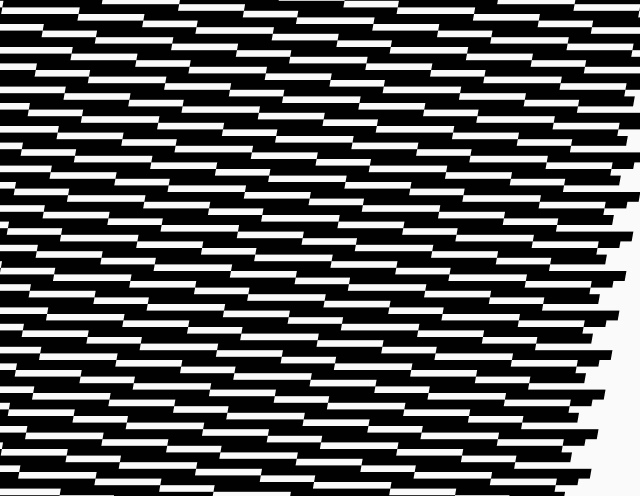
Reproduce this pattern procedurally as a Shadertoy shader.

```glsl
// Slanted stair-step white dashes on black, with a ragged edge on pale ground at right.

const float PERIOD = 30.0;   // width of one three-dash group, in dash heights
const float SPACING = 6.0;   // vertical distance between matching chains

// 1 inside a chain of dashes; each dash sits one row lower than the last
float dashChain(vec2 p) {
    float group = floor(p.x / PERIOD);
    float x = p.x - group * PERIOD;
    float stepDown = step(10.0, x) + step(18.25, x);
    float row = mod(p.y - 3.0 * group - stepDown, SPACING);
    return 1.0 - step(1.0, row);
}

// 1 to the right of the stepped border
float outside(vec2 p) {
    float row = mod(p.y - 3.0, SPACING);
    float border = 90.0 - 1.7 * (step(1.5, row) + step(2.5, row));
    return step(border, p.x);
}

float pattern(vec2 p) {
    // Shear the columns by ten degrees, then move to the first dash corner
    p.x += p.y * tan(radians(10.0));
    p -= vec2(12.3, 2.13);

    // Two interleaved chains, half a group apart
    float dashes = max(dashChain(p), dashChain(p - vec2(15.0, 4.5)));
    return max(dashes, outside(p));
}

void mainImage(out vec4 fragColor, in vec2 fragCoord) {
    const int SAMPLES = 5;
    float light = 0.0;

    // Average a grid of samples for smooth edges
    for (int j = 0; j < SAMPLES; j++) {
        for (int i = 0; i < SAMPLES; i++) {
            vec2 offset = (vec2(i, j) + 0.5) / float(SAMPLES) - 0.5;
            vec2 pos = fragCoord + offset;
            pos.y = iResolution.y - pos.y;
            light += pattern(pos * 75.26 / iResolution.y);
        }
    }
    light /= float(SAMPLES * SAMPLES);

    fragColor = vec4(vec3(mix(0.005, 0.98, light)), 1.0);
}
```
